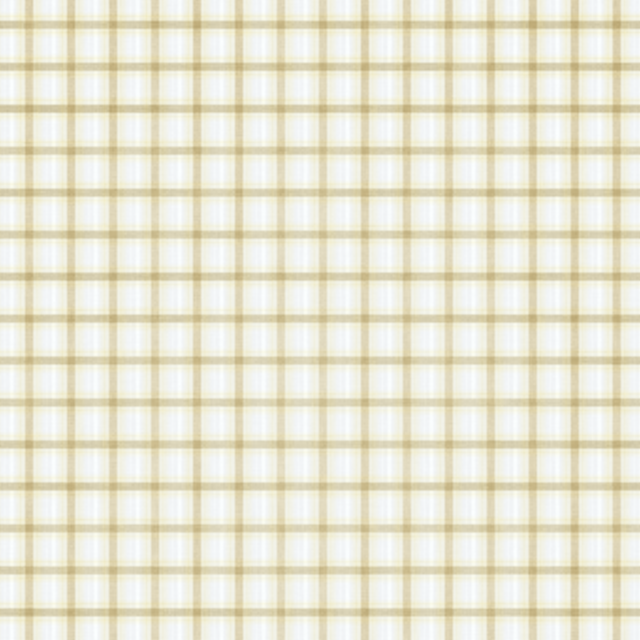
A Shadertoy shader for this pattern:

```glsl
// Soft tan and cream plaid cloth with pale white stripes, fine threads and darker edges
#define REPEATS 15.25
#define BAND_CENTER vec2(0.0456, 0.0388)
#define BAND_HALF 0.096
#define EDGE_SOFTNESS 0.028
#define GRAIN 0.022
#define BAND_VARIATION 0.22
#define CLOTH vec3(0.948, 0.958, 0.966)
#define TAN_WARP vec3(0.920, 0.872, 0.745)
#define TAN_WEFT vec3(0.888, 0.848, 0.722)
#define CREAM vec3(1.0, 0.990, 0.938)
#define YELLOW vec3(0.985, 0.970, 0.895)

float hash(vec2 p) {
    return fract(sin(dot(p, vec2(127.1, 311.7))) * 43758.5453);
}

float noise(vec2 p) {
    vec2 i = floor(p), f = fract(p);
    f = f * f * (3.0 - 2.0 * f);
    return mix(mix(hash(i), hash(i + vec2(1, 0)), f.x),
               mix(hash(i + vec2(0, 1)), hash(i + vec2(1, 1)), f.x), f.y);
}

// Soft stripe in signed cell units, where the tan band is at zero
float stripe(float x, float center, float halfWidth, float soft) {
    return 1.0 - smoothstep(-soft, soft, abs(x - center) - halfWidth);
}

// Multiplied dye of one thread direction; "along" runs down the band
vec3 dye(float cell, float along, vec3 tanTint, float creamWidth, float strength, float soft) {
    float id = floor(cell + 0.5);
    float x = cell - id;
    float uneven = 1.0 + BAND_VARIATION * (hash(vec2(id, creamWidth)) - 0.5)
                 + 0.22 * (noise(vec2(id * 7.3, along * 1.7)) - 0.5);
    float band = stripe(x, 0.0, BAND_HALF, soft);
    float cream = stripe(x, 0.0, creamWidth, soft * 1.8);
    float lines = stripe(x, -0.205, 0.014, soft) + 0.8 * stripe(x, 0.185, 0.014, soft);
    vec3 tint = mix(vec3(1), CREAM, cream * strength);
    tint *= mix(vec3(1), YELLOW, lines * 0.55 * strength);
    return mix(tint, tanTint, band * uneven * strength);
}

void mainImage(out vec4 fragColor, in vec2 fragCoord) {
    float size = min(iResolution.x, iResolution.y);
    vec2 p = fragCoord / size;
    p.y = 1.0 - p.y;
    vec2 cell = (p - BAND_CENTER) * REPEATS;
    float soft = EDGE_SOFTNESS + 0.5 * REPEATS / size;

    // Dye deepens toward the corners and the upper edge
    vec2 away = p - vec2(0.52, 0.62);
    float strength = 0.88 + 0.55 * dot(away, away);

    vec3 color = CLOTH;
    color *= dye(cell.x, cell.y, TAN_WARP, 0.30, strength, soft);
    color *= dye(cell.y, cell.x, TAN_WEFT, 0.27, strength, soft);

    // Bright white stripes between the upright bands
    float x = fract(cell.x);
    float white = stripe(x, 0.585, 0.045, soft) + 0.5 * stripe(x, 0.42, 0.02, soft);
    float openCloth = 1.0 - stripe(cell.y - floor(cell.y + 0.5), 0.0, BAND_HALF, soft);
    color += vec3(0.032, 0.034, 0.028) * white * mix(0.3, 1.0, openCloth);

    // Woven threads and fine mottling
    float threads = noise(p * vec2(340.0, 45.0)) + noise(p * vec2(45.0, 340.0)) - 1.0;
    float mottle = noise(p * 260.0) - 0.5;
    float inked = clamp((0.97 - color.b) * 3.0, 0.25, 1.0);
    color += GRAIN * inked * (threads + 1.5 * mottle);

    fragColor = vec4(clamp(color, 0.0, 1.0), 1.0);
}
```
